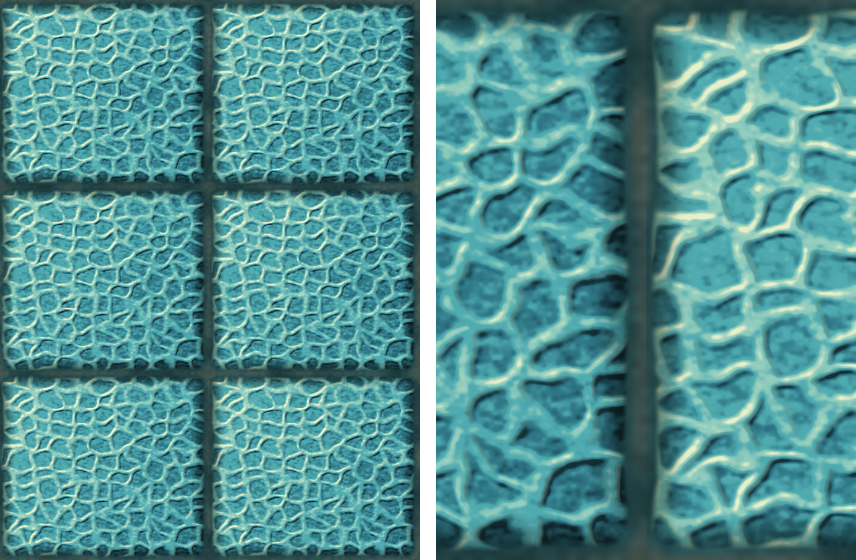
Left: the whole. Right: its middle third, enlarged.
A Shadertoy shader for this pattern:

```glsl
const vec2 TILE_COUNT = vec2(2.0, 3.0);
const vec2 TILE_SIZE = vec2(1.125, 1.0);   // in tile heights
const ivec2 PEBBLES = ivec2(11, 12);       // pebbles per tile
const vec2 LIGHT_DIR = vec2(-0.8, 0.6);

// Integer hash of a lattice point, wrapped to the given period
vec2 hashWrapped(ivec2 cell, ivec2 period, uint seed) {
    uvec2 v = uvec2((cell + 4 * period) % period) + seed;
    for (int i = 0; i < 2; i++) {
        v = v * 1664525u + 1013904223u;
        v.x += v.y * 1664525u;
        v.y += v.x * 1664525u;
        v ^= v >> 16u;
    }
    return vec2(v & 0xffffu) / 65535.0;
}

// Periodic value noise, two channels in 0..1
vec2 noiseWrapped(vec2 p, ivec2 period, uint seed) {
    ivec2 c = ivec2(floor(p));
    vec2 w = smoothstep(0.0, 1.0, fract(p));
    vec2 low = mix(hashWrapped(c, period, seed), hashWrapped(c + ivec2(1, 0), period, seed), w.x);
    vec2 high = mix(hashWrapped(c + ivec2(0, 1), period, seed), hashWrapped(c + ivec2(1, 1), period, seed), w.x);
    return mix(low, high, w.y);
}

// Rounded distance to the border of the nearest Voronoi cell
float cellBorder(vec2 p, ivec2 period, float jitter, float sharpness) {
    ivec2 base = ivec2(floor(p));
    ivec2 home = base;
    vec2 nearest = vec2(8.0);
    for (int y = -1; y <= 1; y++)
    for (int x = -1; x <= 1; x++) {
        ivec2 c = base + ivec2(x, y);
        vec2 r = vec2(c) + 0.5 + jitter * (hashWrapped(c, period, 17u) - 0.5) - p;
        if (dot(r, r) < dot(nearest, nearest)) { nearest = r; home = c; }
    }
    float sum = 0.0;
    for (int y = -2; y <= 2; y++)
    for (int x = -2; x <= 2; x++) {
        ivec2 c = home + ivec2(x, y);
        if (c == home) continue;
        vec2 r = vec2(c) + 0.5 + jitter * (hashWrapped(c, period, 17u) - 0.5) - p;
        sum += exp(-sharpness * dot(0.5 * (r + nearest), normalize(r - nearest)));
    }
    return -log(sum) / sharpness;
}

// Raised veins between the pebbles, 0 on the floor and 1 on the crest
float veinHeight(vec2 f, ivec2 pebbles) {
    vec2 bend = noiseWrapped(f * 18.0, ivec2(18), 5u) - 0.5;
    vec2 swell = noiseWrapped(f * 13.0, ivec2(13), 31u);
    float border = cellBorder(f * vec2(pebbles) + 0.45 * bend, pebbles, 0.82, 16.0);
    float width = mix(0.17, 0.25, swell.x);
    return (1.0 - smoothstep(0.02, width, border)) * mix(0.7, 1.0, swell.y);
}

float roundedBox(vec2 p, vec2 halfSize, float radius) {
    vec2 d = abs(p) - halfSize + radius;
    return length(max(d, 0.0)) + min(max(d.x, d.y), 0.0) - radius;
}

// Glaze colours from shadow to highlight
vec3 glaze(float tone) {
    vec3 c = mix(vec3(0.07, 0.19, 0.22), vec3(0.18, 0.46, 0.52), smoothstep(0.0, 0.25, tone));
    c = mix(c, vec3(0.31, 0.67, 0.69), smoothstep(0.22, 0.46, tone));
    c = mix(c, vec3(0.57, 0.80, 0.74), smoothstep(0.48, 0.70, tone));
    return mix(c, vec3(0.90, 0.94, 0.79), smoothstep(0.70, 0.92, tone));
}

// Dark joint with a worn, brownish centre
vec3 grout(vec2 p, float dist) {
    float streak = noiseWrapped(p * 9.0, ivec2(TILE_COUNT) * 9, 71u).x;
    float grit = noiseWrapped(p * 60.0, ivec2(TILE_COUNT) * 60, 83u).x;
    vec3 c = mix(vec3(0.10, 0.22, 0.23), vec3(0.17, 0.32, 0.33), streak);
    c = mix(c, vec3(0.34, 0.35, 0.31), 0.75 * streak * smoothstep(0.004, 0.028, dist));
    return c * (0.9 + 0.2 * grit);
}

void mainImage(out vec4 fragColor, in vec2 fragCoord) {
    vec2 p = fragCoord / iResolution.xy * TILE_COUNT;
    vec2 f = fract(p);
    vec2 q = (f - 0.5) * TILE_SIZE + vec2(0.010, 0.0);
    ivec2 tileId = ivec2(floor(p));

    // Relief lighting
    float stepSize = 0.006;
    float vein = veinHeight(f, PEBBLES);
    float veinX = veinHeight(f + vec2(stepSize / TILE_SIZE.x, 0.0), PEBBLES);
    float veinY = veinHeight(f + vec2(0.0, stepSize), PEBBLES);
    vec2 slope = 0.018 * (vec2(veinX, veinY) - vein) / stepSize;
    float lit = -dot(slope, LIGHT_DIR);

    // Slanted surface grain and slight change from tile to tile
    vec2 slant = mat2(62.0, -24.0, 30.0, 92.0) * f;
    float grain = noiseWrapped(slant, ivec2(97), 41u).x + 0.5 * noiseWrapped(f * 130.0, ivec2(130), 43u).y - 0.75;
    float wear = noiseWrapped(p * 5.0, ivec2(TILE_COUNT) * 5, 59u).x - 0.5;
    float tileTone = hashWrapped(tileId, ivec2(TILE_COUNT), 97u).x - 0.5;
    float tone = 0.36 + 0.27 * vein + 0.29 * lit + 0.23 * grain;
    tone += 0.20 * dot(q, LIGHT_DIR) + 0.05 * wear + 0.03 * tileTone;

    // Tile body with edges sinking into the joint
    float waver = noiseWrapped(p * 12.0, ivec2(TILE_COUNT) * 12, 23u).x - 0.5;
    float dist = roundedBox(q, vec2(0.536, 0.476), 0.04) + 0.012 * waver;
    float rise = smoothstep(-0.01, 0.075, -dist + 0.025 * vein);
    vec3 tile = glaze(tone - 0.10 * (1.0 - rise)) * mix(0.45, 1.0, rise);
    float warmth = (1.0 - rise) * vein * smoothstep(0.5, -0.5, q.x);
    tile = mix(tile, vec3(0.52, 0.62, 0.48), 0.6 * warmth);

    // Warm tint in the half-shade beside the lit crests
    float halfShade = smoothstep(0.1, 0.6, -lit) * smoothstep(0.3, 0.8, vein);
    tile = mix(tile, vec3(0.40, 0.55, 0.48), 0.45 * halfShade);

    float blend = 0.006 + TILE_COUNT.y / iResolution.y;
    float body = 1.0 - smoothstep(-blend, blend, dist);
    fragColor = vec4(mix(grout(p, dist), tile, body), 1.0);
}
```
